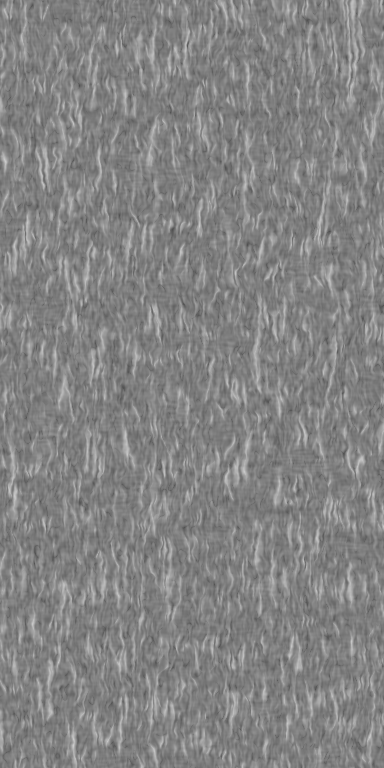
This texture is drawn by a Shadertoy shader. Its source:

```glsl
// Grey fibrous bark: fine upright grain crossed by many short pale streaks.
// Streaks are the steep zero lines of stretched gradient noise, cut by a second
// noise; dark flecks and faint horizontal hatching roughen the ground.

#define BASE_TONE     0.487
#define STREAK_LIGHT  0.24
#define STREAK_WIDTH  0.13
#define STREAK_CELL   vec2(0.034, 0.170)
#define BRANCH_CELL   vec2(0.024, 0.085)
#define GRAIN_CELL    vec2(0.0085, 0.024)
#define HATCH_CELL    vec2(0.030, 0.008)
#define GRAIN_DEPTH   0.125
#define FLECK_DEPTH   0.10
#define CALM_SIZE     0.11

// Integer hash giving a gradient in [-1, 1]^2
vec2 hashGradient(vec2 cell) {
    uvec2 h = uvec2(ivec2(cell)) * uvec2(1597u, 3571u) + uvec2(911u, 357u);
    h = h * 1664525u + 1013904223u;
    h.x += h.y * 1664525u;
    h.y += h.x * 1664525u;
    h ^= h >> 16u;
    h.x += h.y * 1664525u;
    h.y += h.x * 1664525u;
    h ^= h >> 16u;
    return vec2(h & 65535u) / 32767.5 - 1.0;
}

// Signed gradient noise
float noise(vec2 p) {
    vec2 i = floor(p), f = p - i;
    vec2 u = f * f * f * (f * (f * 6.0 - 15.0) + 10.0);
    vec2 e = vec2(1.0, 0.0);
    float a = dot(hashGradient(i), f);
    float b = dot(hashGradient(i + e.xy), f - e.xy);
    float c = dot(hashGradient(i + e.yx), f - e.yx);
    float d = dot(hashGradient(i + e.xx), f - e.xx);
    return 1.3 * mix(mix(a, b, u.x), mix(c, d, u.x), u.y);
}

// Tapering bright lines; the sideways slope keeps them slim and upright
float streaks(vec2 p, vec2 cell, float seed) {
    vec2 q = p / cell + seed;
    float level = noise(q);
    float slope = abs(noise(q + vec2(0.08, 0.0)) - level) / 0.08;
    float lengths = smoothstep(-0.12, 0.30, noise(q * vec2(0.85, 1.7) + 37.3));
    float reach = STREAK_WIDTH * (0.4 + 0.8 * lengths);
    float line = exp(-abs(level) / ((slope + 0.25) * reach));
    return line * lengths * smoothstep(0.05, 0.6, slope);
}

void mainImage(out vec4 fragColor, in vec2 fragCoord) {
    vec2 p = fragCoord / iResolution.x;

    // Wavering fibres
    vec2 fibre = p;
    fibre.x += 0.014 * noise(p * vec2(6.0, 5.0) + 5.1);
    fibre.x += 0.007 * noise(p * vec2(26.0, 24.0) + 11.7);
    fibre.x += 0.003 * noise(p * vec2(60.0, 65.0) + 31.3);
    fibre.y += 0.012 * noise(p * vec2(40.0, 14.0) + 23.9);

    // Small smooth islands with few streaks
    float calm = smoothstep(0.18, 0.50, noise(p / CALM_SIZE + 61.4));

    // Pale streaks and their finer branches
    float mainStreak = streaks(fibre, STREAK_CELL, 13.2);
    float branch = 0.85 * streaks(fibre, BRANCH_CELL, 71.6);
    float light = 1.0 - (1.0 - mainStreak) * (1.0 - branch);
    light *= 1.0 - 0.6 * calm;

    // Upright grain, horizontal hatching and dark flecks
    float grain = noise(fibre / GRAIN_CELL + 19.5);
    grain += 0.5 * noise(fibre / (GRAIN_CELL * 0.7) + 43.8);
    float hatch = noise(p / HATCH_CELL + 87.1);
    float fleckArea = smoothstep(0.0, 0.35, noise(p / vec2(0.025, 0.035) + 29.7));
    float fleck = exp(-abs(noise(fibre / vec2(0.016, 0.032) + 53.3)) / 0.09);

    float tone = BASE_TONE;
    tone += GRAIN_DEPTH * grain * mix(0.9, 0.5, calm);
    tone += GRAIN_DEPTH * hatch * mix(0.25, 0.55, calm);
    tone -= FLECK_DEPTH * fleck * fleckArea * (1.0 - light);
    tone += STREAK_LIGHT * light;

    fragColor = vec4(vec3(clamp(tone, 0.0, 1.0)), 1.0);
}
```
